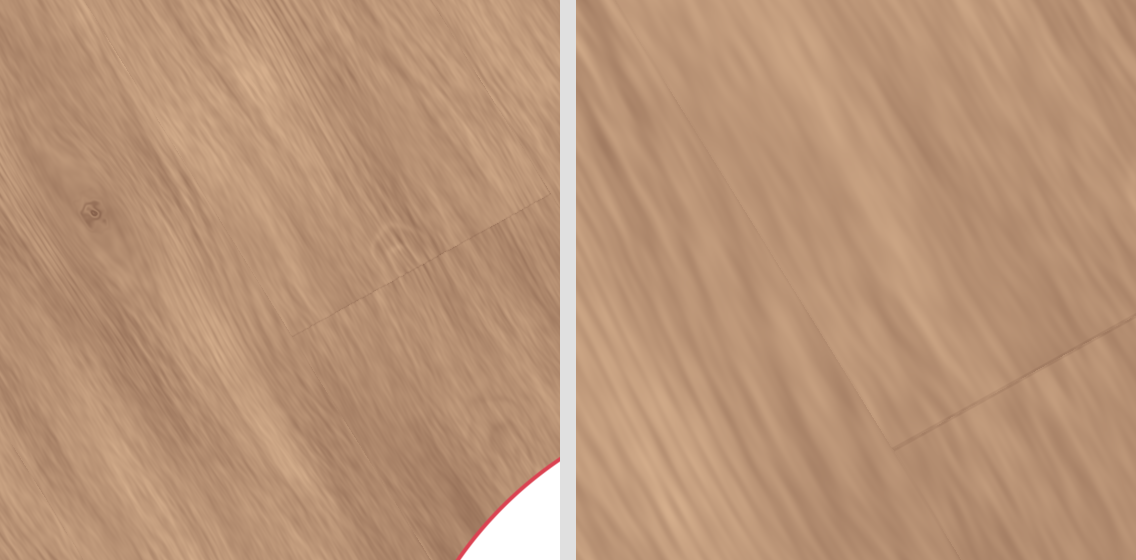
Left: the whole. Right: its middle third, enlarged.
Give the GLSL for this texture, as a WebGL 2 fragment shader.

```glsl
#version 300 es
precision highp float;

uniform vec2 u_resolution;
out vec4 fragColor;

const float TAU = 6.2831853;
const vec2 BOARD_SIZE = vec2(0.527, 2.0);
const vec2 BOARD_CORNER = vec2(0.654, -0.064);

// Pseudo-random gradient direction of a lattice point
vec2 latticeGradient(vec2 cell) {
    uvec2 n = uvec2(ivec2(cell));
    uint h = n.x * 1597334677u ^ n.y * 3812015801u;
    h = (h ^ (h >> 15)) * 2246822519u;
    h ^= h >> 13;
    float angle = TAU * float(h & 65535u) / 65536.0;
    return vec2(cos(angle), sin(angle));
}

float gradientNoise(vec2 p) {
    vec2 i = floor(p);
    vec2 f = p - i;
    vec2 w = f * f * f * (f * (f * 6.0 - 15.0) + 10.0);
    vec2 e = vec2(0.0, 1.0);
    float a = dot(latticeGradient(i), f);
    float b = dot(latticeGradient(i + e.yx), f - e.yx);
    float c = dot(latticeGradient(i + e.xy), f - e.xy);
    float d = dot(latticeGradient(i + e.yy), f - e.yy);
    return mix(mix(a, b, w.x), mix(c, d, w.x), w.y);
}

float fractalNoise(vec2 p, int octaves) {
    float sum = 0.0;
    float gain = 1.0;
    for (int i = 0; i < octaves; i++) {
        sum += gain * gradientNoise(p);
        p = p * 2.03 + vec2(17.3, 9.1);
        gain *= 0.5;
    }
    return sum;
}

// Board coordinates: x across the grain, y along it
vec2 toGrain(vec2 p) {
    const vec2 across = vec2(0.85, 0.527);
    return vec2(dot(p, across), dot(p, vec2(across.y, -across.x)));
}

// Spreads the fibres so that they flow around a knot
vec2 bendAround(vec2 q, vec2 center) {
    vec2 d = q - center;
    q.x -= 0.75 * d.x * exp(-dot(d * d, vec2(240.0, 45.0)));
    return q;
}

float knot(vec2 q, vec2 center) {
    vec2 d = q - center;
    float r = length(d * vec2(60.0, 42.0)) + 0.7 * gradientNoise(q * 70.0);
    return exp(-r * r) * (1.6 + 1.3 * cos(r * 8.0));
}

// Nested pointed arches left by a flat cut through the rings
float arches(vec2 q, vec2 center, vec2 size) {
    vec2 d = (q - center) / size;
    d.x += 0.35 * gradientNoise(q * 14.0);
    float r = length(d) + 0.12 * gradientNoise(q * 30.0);
    float line = pow(0.5 + 0.5 * cos(TAU * r * 2.2), 3.0);
    return (line - 0.3) * smoothstep(1.5, 0.6, r);
}

float woodTone(vec2 q, vec2 seed) {
    vec2 g = q + seed;
    g.x += 0.022 * gradientNoise(g * vec2(4.0, 2.4));
    float bands = fractalNoise(g * vec2(8.0, 1.3), 3);
    float streaks = fractalNoise(g * vec2(36.0, 3.2), 2);
    float fibres = gradientNoise(g * vec2(118.0, 11.0));
    float pores = gradientNoise(g * vec2(190.0, 34.0) + 5.0);

    // Growth rings show in patches, as thin dark lines
    float phase = g.x * 62.0 + 7.0 * gradientNoise(g * vec2(6.0, 1.1));
    float ring = pow(0.5 + 0.5 * sin(TAU * phase), 2.0) - 0.375;
    float patches = smoothstep(-0.15, 0.4, gradientNoise(g * vec2(7.0, 2.1) + 31.0));

    float texture1 = 0.8 + 0.6 * gradientNoise(g * vec2(9.0, 4.0) + 11.0);
    return 1.75 * bands + 0.95 * streaks - 0.95 * ring * patches
        + texture1 * (1.15 * fibres + 0.95 * pores);
}

float lineMask(float dist, float width, float pixel) {
    return 1.0 - smoothstep(width - pixel, width + pixel, abs(dist));
}

void main() {
    float pixel = 1.0 / min(u_resolution.x, u_resolution.y);
    vec2 p = gl_FragCoord.xy * pixel;
    vec2 q = toGrain(p);

    // Staggered boards with slightly slanted end joints
    vec2 local = q - BOARD_CORNER;
    local.y -= 0.05 * local.x;
    float column = floor(local.x / BOARD_SIZE.x);
    local.y -= 0.8 * column;
    vec2 board = vec2(column, floor(local.y / BOARD_SIZE.y));
    vec2 joint = local - round(local / BOARD_SIZE) * BOARD_SIZE;
    bool lowerBoard = board.x == 0.0 && board.y == 0.0;
    bool upperBoard = board.x == 0.0 && board.y == -1.0;

    // Grain, knot and arches
    vec2 knotCenter = vec2(0.468, -0.44);
    vec2 seed = board * vec2(3.71, 5.37) + vec2(20.0);
    float tone = 0.16 + woodTone(bendAround(q, knotCenter), seed);
    tone -= knot(q, knotCenter);
    if (upperBoard) tone += 0.9 * arches(q, vec2(0.896, -0.055), vec2(0.05, 0.1));
    if (lowerBoard) tone -= 0.3 + 0.7 * arches(q, vec2(0.88, 0.33), vec2(0.06, 0.14));

    // Joints between boards
    tone -= 0.75 * lineMask(joint.y, 0.0013, pixel);
    tone -= 0.2 * lineMask(joint.x, 0.001, pixel);

    vec3 wood = vec3(0.713, 0.563, 0.448) + vec3(0.055, 0.055, 0.046) * clamp(tone, -3.2, 2.2);

    // White disc with a red rim in the corner
    float disc = length(p - vec2(1.39, -0.397)) - 0.7;
    vec3 color = mix(wood, vec3(0.86, 0.26, 0.32), smoothstep(pixel, -pixel, disc));
    color = mix(color, vec3(1.0), smoothstep(pixel, -pixel, disc + 0.007));
    fragColor = vec4(color, 1.0);
}
```
